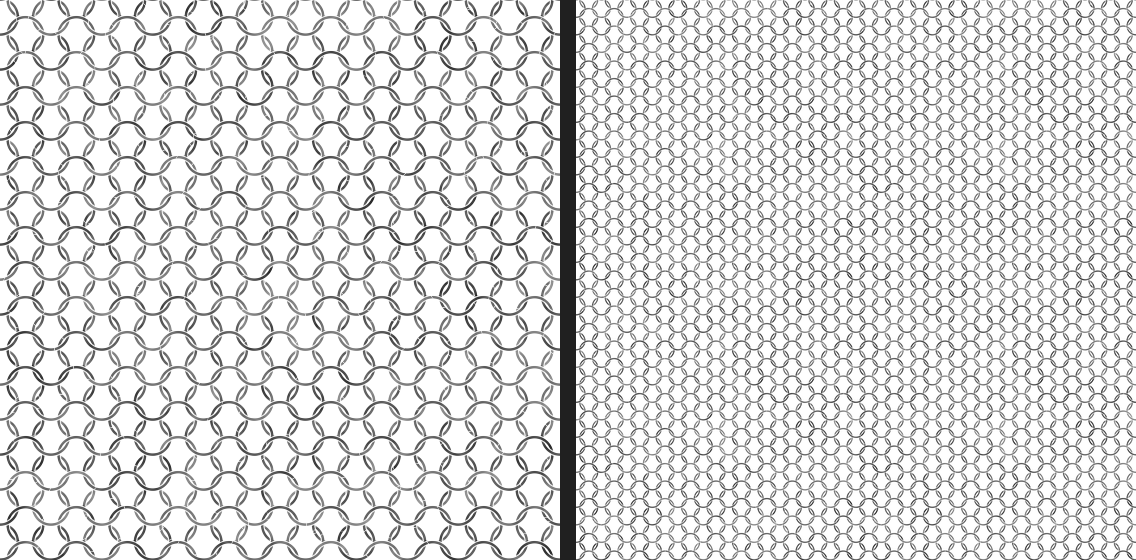
Left, the tile; right, the same tile 2 across and 2 down.
Write a Shadertoy shader that draws this pattern.

```glsl
// Chain mail of thin grey wire rings on white: two staggered families of
// circles, woven by a height along each ring, with pale gaps at crossings.
// Tone varies by ring and by wrapped gradient noise; fine cuts nick the wire.

#define GRID vec2(11.0, 16.0)   // rings of one family across and down
#define STAGGER vec2(0.5, 0.48) // shift between the families, in cells
#define RADIUS 0.0318
#define HALF_WIRE 0.0021
#define HALF_GAP 0.0042
#define GAP_STRENGTH 0.88
#define DARKNESS 0.63
#define RING_VARIATION 0.13
#define NOISE_VARIATION 0.28
#define CUT_WIDTH 0.0007
#define CUT_CHANCE 0.45

float hash(vec2 p) {
    vec3 q = fract(vec3(p.xyx) * 0.1031);
    q += dot(q, q.yzx + 33.33);
    return fract((q.x + q.y) * q.z);
}

vec2 gradientAt(vec2 cell, vec2 period) {
    float angle = 6.2832 * hash(mod(cell, period) + 7.0);
    return vec2(cos(angle), sin(angle));
}

// Gradient noise that wraps after a whole number of cells
float wrappedNoise(vec2 uv, vec2 period) {
    vec2 p = uv * period, i = floor(p), f = p - i;
    vec2 e = vec2(0.0, 1.0);
    vec2 u = f * f * f * (f * (f * 6.0 - 15.0) + 10.0);
    float a = dot(gradientAt(i, period), f);
    float b = dot(gradientAt(i + e.yx, period), f - e.yx);
    float c = dot(gradientAt(i + e.xy, period), f - e.xy);
    float d = dot(gradientAt(i + e.yy, period), f - e.yy);
    return mix(mix(a, b, u.x), mix(c, d, u.x), u.y);
}

// Thin slanted nicks at random angles: 1 on whole wire, lower in a nick
float wireCuts(vec2 d, float offset, vec2 seed, float pixel) {
    float whole = 1.0;
    for (int k = 0; k < 3; k++) {
        vec2 s = seed + float(k + 1) * vec2(17.0, 41.0);
        float angle = 6.2832 * hash(s);
        vec2 dir = vec2(cos(angle), sin(angle));
        float slant = 1.6 * (hash(s + 5.0) - 0.5);
        float across = abs(dot(d, vec2(-dir.y, dir.x)) + slant * offset);
        float nick = 1.0 - smoothstep(CUT_WIDTH - 0.5 * pixel, CUT_WIDTH + 0.5 * pixel, across);
        nick *= step(0.0, dot(d, dir)) * step(hash(s + 11.0), CUT_CHANCE);
        whole *= 1.0 - 0.75 * nick;
    }
    return whole;
}

void mainImage(out vec4 fragColor, in vec2 fragCoord) {
    vec2 uv = fragCoord / iResolution.xy;
    float pixel = 1.0 / min(iResolution.x, iResolution.y);
    float soft = max(0.65 * pixel, 0.0009);

    // Broad fading and fine brushed grain
    float wear = wrappedNoise(uv, GRID * 2.0)
               + 0.6 * wrappedNoise(uv, GRID * 7.0);

    float ink = 0.0, topHeight = -2.0, topGap = 0.0;
    for (int family = 0; family < 2; family++) {
        float side = family == 0 ? 1.0 : -1.0;
        vec2 shift = family == 0 ? vec2(STAGGER.x, 0.0) : vec2(0.0, 1.0 - STAGGER.y);
        vec2 q = uv * GRID - shift;
        for (int row = -1; row <= 1; row++) {
            vec2 id = round(q) + vec2(0.0, float(row));
            vec2 d = (q - id) / GRID;
            vec2 seed = mod(id, GRID) + float(family) * 53.0;
            float offset = length(d) - RADIUS;
            float dist = abs(offset);

            // Each ring rises from its back arc to its front arc
            float height = side * d.y / RADIUS;
            float wire = 1.0 - smoothstep(HALF_WIRE - soft, HALF_WIRE + soft, dist);
            float gap = 1.0 - smoothstep(HALF_GAP - soft, HALF_GAP + soft, dist);

            // Wire tone: faint at the back, slightly bright along the middle
            float tone = DARKNESS + RING_VARIATION * (2.0 * hash(seed + 3.0) - 1.0);
            tone *= 1.0 - NOISE_VARIATION * wear;
            tone *= mix(0.3, 1.0, smoothstep(-1.0, -0.75, height));
            tone *= 0.93 + 0.07 * smoothstep(0.0, HALF_WIRE, dist);
            tone *= wireCuts(d, offset, seed, pixel);

            // Higher wire clears a pale gap in lower wire
            if (gap > 0.0) {
                if (height > topHeight) {
                    ink = mix(ink * (1.0 - GAP_STRENGTH * gap), tone, wire);
                    topHeight = height;
                    topGap = gap;
                } else {
                    ink += tone * wire * (1.0 - GAP_STRENGTH * topGap) * (1.0 - ink);
                }
            }
        }
    }
    fragColor = vec4(vec3(1.0 - clamp(ink, 0.0, 1.0)), 1.0);
}
```
